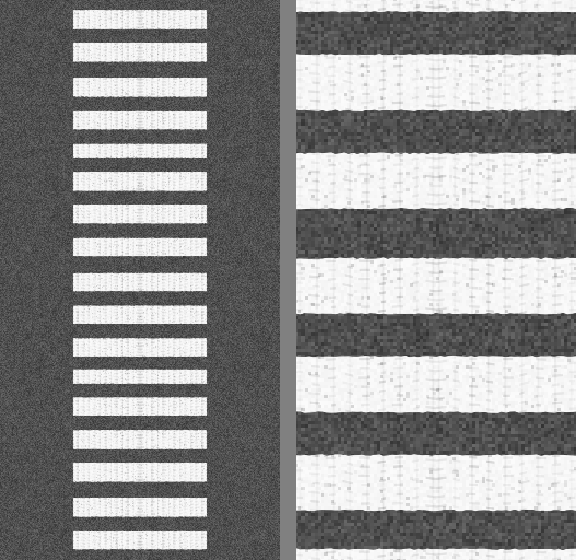
Left: the whole. Right: its middle third, enlarged.
Give the GLSL for this pattern, as a WebGL 1 fragment shader.

```glsl
precision highp float;
// Pedestrian crossing: one column of 17 white bars, unevenly spaced, on grainy
// asphalt. A loop places the bars as smoothed boxes; hashed grain roughens the
// road, and mirrored columns of small dashes wear the paint.

uniform vec2 u_resolution;

#define CANVAS vec2(384.0, 768.0)  // design units, y pointing down
#define BARS 17
#define FIRST_TOP 14.0
#define PITCH 45.0
#define HALF_WIDTH 92.0
#define BAR_HEIGHT 25.4
#define THIN_HEIGHT 19.3
#define GRAIN 1.5
#define ROAD_GREY 0.312
#define PAINT_WHITE 0.985
#define WEAR_COLUMN 7.6
#define WEAR_ROW 4.2

float hash(vec2 cell) {
  vec3 q = fract(vec3(cell.xyx) * 0.1031);
  q += dot(q, q.yzx + 33.33);
  return fract((q.x + q.y) * q.z);
}

float valueNoise(vec2 p) {
  vec2 c = floor(p);
  vec2 f = fract(p);
  f = f * f * (3.0 - 2.0 * f);
  return mix(mix(hash(c), hash(c + vec2(1.0, 0.0)), f.x),
             mix(hash(c + vec2(0.0, 1.0)), hash(c + 1.0), f.x), f.y);
}

// Even pitch, with three wider gaps and tighter spacing around the thin bars.
float barTop(float i) {
  float wider = 3.0 * (step(2.0, i) + step(8.0, i) + step(15.0, i));
  float tighter = 6.0 * step(5.0, i) + 2.0 * step(11.0, i) + 7.0 * step(12.0, i);
  return FIRST_TOP + PITCH * i + wider - tighter;
}

// Every seventh bar is thin.
float barHeight(float i) {
  return abs(mod(i, 7.0) - 4.0) < 0.5 ? THIN_HEIGHT : BAR_HEIGHT;
}

float boxDistance(vec2 p, vec2 halfSize) {
  vec2 d = abs(p) - halfSize;
  return length(max(d, 0.0)) + min(max(d.x, d.y), 0.0);
}

float asphalt(vec2 p) {
  vec2 cell = floor(p / GRAIN);
  float grain = hash(cell) + hash(cell + 57.0) - 1.0;
  float mirroredX = abs(p.x - 0.5 * CANVAS.x);
  float mottle = valueNoise(vec2(mirroredX, p.y) / 9.0) - 0.5;
  return ROAD_GREY + 0.11 * grain + 0.025 * mottle;
}

// Slanted dashes beside faint vertical seams; local is measured from bar top.
float wear(vec2 local, float bar, float pixel) {
  float x = abs(local.x);
  float column = floor(x / WEAR_COLUMN);
  float offset = fract(x / WEAR_COLUMN) * WEAR_COLUMN;
  float strength = 0.35 + 0.65 * hash(vec2(column, 11.0));
  float shift = hash(vec2(column, 23.0)) * WEAR_ROW;
  float slant = 0.5 * (hash(vec2(column, 31.0)) - 0.5);
  float y = local.y + shift + slant * offset;
  float row = floor(y / WEAR_ROW);
  float rowOffset = abs(fract(y / WEAR_ROW) - 0.5) * WEAR_ROW;
  float reach = 2.0 + 3.0 * hash(vec2(column, row + 41.0));
  float dash = 1.0 - smoothstep(0.3, 0.3 + pixel, rowOffset);
  dash *= 1.0 - smoothstep(reach, reach + pixel, offset);
  float seam = 1.0 - smoothstep(0.2, 0.2 + pixel, abs(offset - 1.2));
  float fade = 0.4 + 0.6 * hash(vec2(column + 7.0, row + 13.0 * bar));
  return strength * fade * (0.17 * dash + 0.09 * seam);
}

float paint(vec2 p, vec2 local, float bar, float pixel) {
  float speck = hash(floor(p / GRAIN) + 131.0);
  float fine = 0.035 * speck + 0.13 * smoothstep(0.94, 1.0, speck);
  return PAINT_WHITE - fine - wear(local, bar, pixel);
}

void main() {
  vec2 p = gl_FragCoord.xy / u_resolution * CANVAS;
  p.y = CANVAS.y - p.y;
  float pixel = CANVAS.x / u_resolution.x;

  // Fine raggedness along the painted edges
  float ragged = 0.7 * (valueNoise(p / 2.0 + 19.0) - 0.5);
  float coverage = 0.0;
  float bar = 0.0;
  vec2 local = vec2(0.0);
  for (int n = 0; n < BARS; n++) {
    float i = float(n);
    vec2 fromTop = p - vec2(0.5 * CANVAS.x, barTop(i));
    vec2 halfSize = vec2(HALF_WIDTH, 0.5 * barHeight(i));
    float d = boxDistance(fromTop - vec2(0.0, halfSize.y), halfSize) + ragged;
    float inside = 1.0 - smoothstep(-0.5 * pixel, 0.5 * pixel, d);
    if (inside > coverage) {
      coverage = inside;
      bar = i;
      local = fromTop;
    }
  }

  float grey = mix(asphalt(p), paint(p, local, bar, pixel), coverage);
  gl_FragColor = vec4(vec3(grey), 1.0);
}
```
